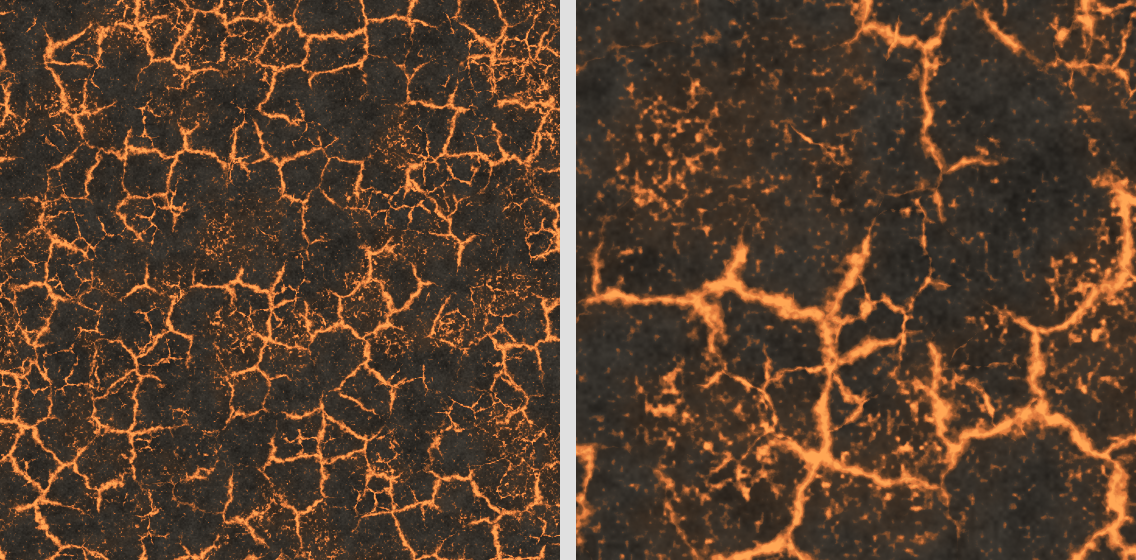
Left, the full canvas; right, a detail of the centre.
A three.js fragment shader for this texture:

```glsl
varying vec2 vUv;

vec2 hash2(vec2 p) {
  vec3 q = fract(vec3(p.xyx) * vec3(0.1031, 0.1030, 0.0973));
  q += dot(q, q.yzx + 33.33);
  return fract((q.xx + q.yz) * q.zy);
}

float noise(vec2 p) {
  vec2 i = floor(p);
  vec2 f = fract(p);
  f = f * f * (3.0 - 2.0 * f);
  float low = mix(hash2(i).x, hash2(i + vec2(1.0, 0.0)).x, f.x);
  float high = mix(hash2(i + vec2(0.0, 1.0)).x, hash2(i + 1.0).x, f.x);
  return mix(low, high, f.y);
}

float fbm(vec2 p) {
  float sum = 0.0;
  float amp = 0.533;
  for (int i = 0; i < 4; i++) {
    sum += amp * noise(p);
    p = mat2(1.6, 1.2, -1.2, 1.6) * p + 17.3;
    amp *= 0.5;
  }
  return sum;
}

vec2 cellPoint(vec2 cell) {
  return 0.12 + 0.76 * hash2(cell + 50.0);
}

// Distance to the nearest border between Voronoi cells
float cellBorder(vec2 p) {
  vec2 base = floor(p);
  vec2 f = fract(p);
  vec2 nearCell = vec2(0.0);
  vec2 nearOffset = vec2(8.0);
  for (int y = -1; y <= 1; y++) {
    for (int x = -1; x <= 1; x++) {
      vec2 cell = vec2(float(x), float(y));
      vec2 offset = cell + cellPoint(base + cell) - f;
      if (dot(offset, offset) < dot(nearOffset, nearOffset)) {
        nearOffset = offset;
        nearCell = cell;
      }
    }
  }
  float border = 8.0;
  for (int y = -2; y <= 2; y++) {
    for (int x = -2; x <= 2; x++) {
      vec2 cell = nearCell + vec2(float(x), float(y));
      vec2 offset = cell + cellPoint(base + cell) - f;
      vec2 gap = offset - nearOffset;
      if (dot(gap, gap) > 0.0001) {
        border = min(border, dot(0.5 * (offset + nearOffset), normalize(gap)));
      }
    }
  }
  return border;
}

vec3 emberColor(vec3 stone, float heat) {
  vec3 color = mix(stone, vec3(0.50, 0.30, 0.17), smoothstep(0.0, 0.4, heat));
  color = mix(color, vec3(0.88, 0.48, 0.24), smoothstep(0.35, 0.75, heat));
  return mix(color, vec3(1.0, 0.65, 0.33), smoothstep(0.72, 1.0, heat));
}

void main() {
  // Bend the crack network at a coarse and a fine scale
  vec2 p = vUv * 12.5;
  vec2 bend = vec2(fbm(p * 1.3), fbm(p * 1.3 + 40.0)) - 0.5;
  vec2 jag = vec2(fbm(p * 6.0 + 9.0), fbm(p * 6.0 + 70.0)) - 0.5;
  vec2 q = p + 0.45 * bend + 0.15 * jag;

  float grain = fbm(vUv * 170.0);
  float speck = noise(vUv * 360.0 + 5.0);
  float rough = 0.09 * (grain - 0.5) + 0.03 * (speck - 0.5);

  // Wide cracks, fading out in places
  float border = cellBorder(q);
  float open = smoothstep(0.1, 0.65, noise(p * 1.3 + 13.0));
  float width = mix(-0.05, 0.047, open);
  float crack = smoothstep(-0.05, 0.055, width - border + rough);

  // Hairline cracks in scattered places
  float fineBorder = cellBorder(q * 1.8 + 27.0) / 1.8;
  float fineOpen = smoothstep(0.35, 0.8, noise(p * 1.5 + 81.0));
  float fineWidth = mix(-0.06, 0.02, fineOpen);
  crack = max(crack, smoothstep(-0.035, 0.04, fineWidth - fineBorder + rough));

  // Glowing crumbs in patches and along the cracks
  float patchMask = smoothstep(0.46, 0.74, fbm(q * 1.0 + 31.0));
  float vein = 1.0 - smoothstep(0.0, 0.09, abs(fbm(q * 2.3 + 60.0) - 0.5));
  float fringe = open * exp(-border * 8.0);
  float crumbs = 0.6 * grain + 0.4 * speck - 0.1;
  crumbs += patchMask * (0.1 + 0.14 * vein) + 0.12 * fringe;
  float ember = smoothstep(0.5, 0.95, crumbs);

  // Mottled ash stone with a warm stain
  float ash = 0.4 * fbm(vUv * 55.0 + 3.0) + 0.35 * grain + 0.25 * speck;
  ash += 0.3 * (fbm(vUv * 16.0 + 20.0) - 0.5);
  vec3 stone = mix(vec3(0.08, 0.072, 0.062), vec3(0.31, 0.29, 0.26), ash);
  float stain = clamp(0.55 * patchMask + 0.7 * fringe, 0.0, 1.0);
  stone = mix(stone, vec3(0.34, 0.22, 0.13), 0.6 * stain * (0.5 + grain));

  gl_FragColor = vec4(emberColor(stone, max(crack, ember)), 1.0);
}
```
